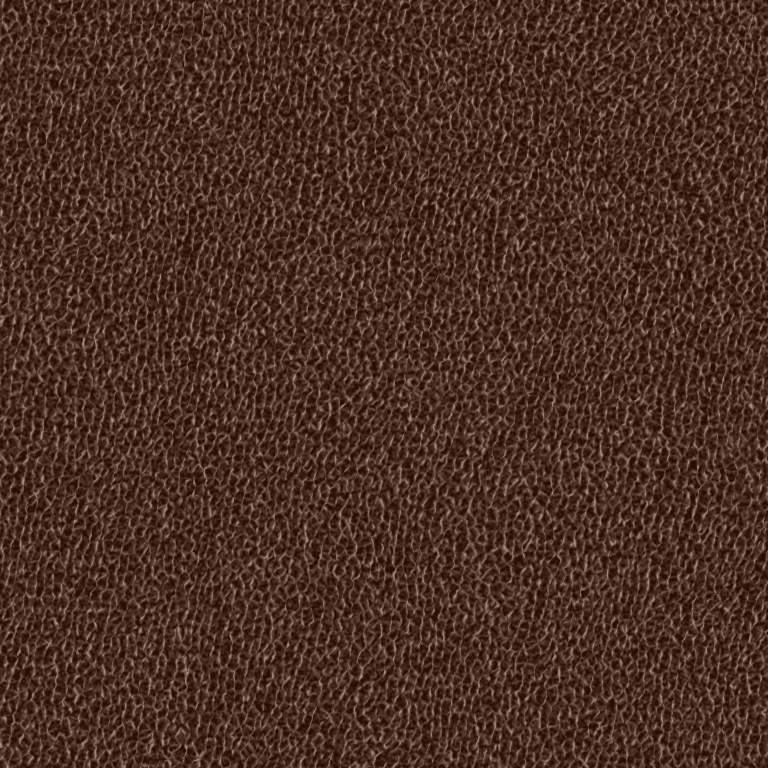
Give the GLSL for this texture, as a Shadertoy shader.

```glsl
const vec3 DEEP_BROWN = vec3(0.17, 0.06, 0.02);
const vec3 PALE_TAN = vec3(0.55, 0.44, 0.39);
const vec2 CELL_COUNT = vec2(88.0, 68.0);

vec2 hash2(vec2 p) {
    vec3 q = fract(p.xyx * vec3(0.1031, 0.1030, 0.0973));
    q += dot(q, q.yzx + 33.33);
    return fract((q.xx + q.yz) * q.zy);
}

float cornerSlope(vec2 corner, vec2 offset) {
    return dot(hash2(corner + 71.0) * 2.0 - 1.0, offset);
}

float gradientNoise(vec2 p) {
    vec2 i = floor(p), f = fract(p);
    vec2 u = f * f * f * (f * (f * 6.0 - 15.0) + 10.0);
    vec2 e = vec2(1.0, 0.0);
    float low = mix(cornerSlope(i, f), cornerSlope(i + e.xy, f - e.xy), u.x);
    float high = mix(cornerSlope(i + e.yx, f - e.yx), cornerSlope(i + e.xx, f - e.xx), u.x);
    return mix(low, high, u.y);
}

vec2 noisePair(vec2 p) {
    return vec2(gradientNoise(p + 3.7), gradientNoise(p + 41.3));
}

// Bends the grain broadly and roughens the cell outlines
vec2 bendGrain(vec2 uv, float bend, float roughness) {
    vec2 p = uv + bend * noisePair(uv * 5.0) + roughness * noisePair(uv * 130.0);
    p.x -= 0.2 * p.y;
    return p;
}

// Returns the unit direction across the closest cell border and the distance to it
vec3 cellBorder(vec2 p, float jitter) {
    vec2 cell = floor(p), f = fract(p);
    vec2 nearest = vec2(9.0), second = vec2(9.0);
    for (int y = -1; y <= 1; y++) {
        for (int x = -1; x <= 1; x++) {
            vec2 o = vec2(x, y);
            vec2 site = o + 0.5 + jitter * (hash2(cell + o) - 0.5) - f;
            if (dot(site, site) < dot(nearest, nearest)) {
                second = nearest;
                nearest = site;
            } else if (dot(site, site) < dot(second, second)) {
                second = site;
            }
        }
    }
    vec2 across = normalize(second - nearest);
    return vec3(across, dot(0.5 * (nearest + second), across));
}

float leatherTone(vec2 uv) {
    vec2 p = bendGrain(uv, 0.03, 0.0035);
    vec3 border = cellBorder(p * CELL_COUNT + 20.0, 0.85);

    // Pale broken creases, strongest where they run upright
    float crease = exp(-6.5 * border.z);
    float strength = mix(0.3, 1.0, abs(border.x));
    strength *= 1.0 + 1.9 * gradientNoise(uv * 113.0 + 5.3);
    float tone = 0.05 + 0.92 * crease * max(strength, 0.0);

    // Side light on the pebbles
    tone += 0.09 * border.x * smoothstep(0.0, 0.25, border.z);

    // Fine grain, blotches and faint broad patches
    mat2 turn = mat2(0.8, 0.6, -0.6, 0.8);
    tone += 0.55 * gradientNoise(turn * uv * 211.0 + 11.0);
    tone += 0.28 * gradientNoise(turn * uv * 118.0 + 29.0);
    tone += 0.04 * gradientNoise(uv * 6.0 + 17.0);
    return clamp(tone, -0.02, 1.3);
}

void mainImage(out vec4 fragColor, in vec2 fragCoord) {
    // Four samples per pixel
    float tone = 0.0;
    for (int i = 0; i < 4; i++) {
        vec2 shift = vec2(i % 2, i / 2) * 0.5 - 0.25;
        tone += 0.25 * leatherTone((fragCoord + shift) / iResolution.y);
    }
    fragColor = vec4(mix(DEEP_BROWN, PALE_TAN, tone), 1.0);
}
```
